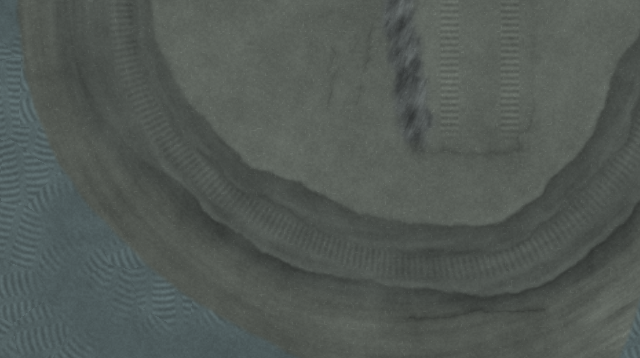
Reproduce this texture procedurally as a Shadertoy shader.

```glsl
const float PI = 3.14159265;

float hash(vec2 p) {
    vec3 h = fract(vec3(p.xyx) * 0.1031);
    h += dot(h, h.yzx + 33.33);
    return fract((h.x + h.y) * h.z);
}

float noise(vec2 p) {
    vec2 i = floor(p), f = fract(p);
    f = f * f * (3.0 - 2.0 * f);
    return mix(mix(hash(i), hash(i + vec2(1, 0)), f.x),
               mix(hash(i + vec2(0, 1)), hash(i + vec2(1, 1)), f.x), f.y);
}

float fbm(vec2 p) {
    float sum = 0.0, amp = 0.5;
    for (int i = 0; i < 4; i++) {
        sum += amp * noise(p);
        p = mat2(1.6, 1.2, -1.2, 1.6) * p + 7.3;
        amp *= 0.5;
    }
    return sum;
}

// Smooth radius of a curved terrace, from nine equally spaced bearings
float terrace(float bearing, float r[9]) {
    float u = clamp(bearing / PI, 0.0, 0.999) * 8.0, t = fract(u);
    int i = int(u);
    float a = r[max(i - 1, 0)], b = r[i], c = r[i + 1], d = r[min(i + 2, 8)];
    return b + 0.5 * t * (c - a + t * (2.0 * a - 5.0 * b + 4.0 * c - d
             + t * (3.0 * (b - c) + d - a)));
}

float capsule(vec2 p, vec2 a, vec2 b) {
    vec2 ab = b - a;
    return length(p - a - ab * clamp(dot(p - a, ab) / dot(ab, ab), 0.0, 1.0));
}

// Shadow that starts crisply at d = 0 and fades outward, below a lit lip
float scarp(float d, float width) {
    float shadow = smoothstep(-0.006, 0.006, d) * exp(-max(d, 0.0) / width);
    return 0.25 * exp(-pow((d + 0.012) / 0.01, 2.0)) - shadow;
}

float tread(float along, float across, float halfWidth, float period) {
    float band = 1.0 - smoothstep(halfWidth * 0.8, halfWidth, abs(across));
    return band * sin(2.0 * PI * along / period);
}

// Overlapping tyre prints: the nearest scattered patch sets the direction
float tyrePrints(vec2 p) {
    vec2 g = p * 6.5, cell = floor(g);
    float best = 9.0, angle = 0.0;
    vec2 local = vec2(0);
    for (int k = 0; k < 9; k++) {
        vec2 id = cell + vec2(k % 3 - 1, k / 3 - 1);
        vec2 d = g - id - vec2(hash(id), hash(id + 41.0));
        float dist = dot(d, d);
        if (dist < best) {
            best = dist;
            local = d;
            angle = 0.7 + 1.8 * (hash(id + 9.0) - 0.5);
        }
    }
    vec2 q = mat2(cos(angle), -sin(angle), sin(angle), cos(angle)) * local / 6.5;
    float lanes = abs(fract(q.x / 0.085 + 0.5) - 0.5) * 0.085;
    return tread(q.y + 4.0 * lanes * lanes, lanes, 0.036, 0.02);
}

void mainImage(out vec4 fragColor, in vec2 fragCoord) {
    // Height units, measured downward from the top edge
    vec2 p = vec2(fragCoord.x, iResolution.y - fragCoord.y) / iResolution.y;
    float broad = fbm(p * 5.0), rough = fbm(p * 24.0);
    vec2 fromCentre = p - vec2(1.116, 0.0);
    float radius = length(fromCentre);
    float bearing = atan(max(fromCentre.y, 0.0), -fromCentre.x);
    float wobble = 0.05 * (fbm(vec2(bearing * 7.0, radius * 5.0)) - 0.47)
                 + 0.014 * (rough - 0.47);

    float inner = radius + wobble - terrace(bearing,
        float[9](0.70, 0.658, 0.628, 0.581, 0.619, 0.679, 0.663, 0.635, 0.675));
    float track = radius + 0.2 * wobble - terrace(bearing,
        float[9](0.779, 0.772, 0.733, 0.714, 0.74, 0.788, 0.784, 0.767, 0.767));
    float lower = radius + wobble - terrace(bearing,
        float[9](0.93, 0.88, 0.798, 0.802, 0.802, 0.877, 0.888, 0.837, 0.837));
    float border = radius + 0.4 * wobble - terrace(bearing,
        float[9](1.065, 1.053, 1.019, 1.023, 1.1, 1.256, 1.02, 1.1, 1.2));

    // Ground colours: plateau, shaded bank, outer slope, blue floor
    vec3 col = mix(vec3(0.353, 0.376, 0.352), vec3(0.295, 0.316, 0.3),
                   smoothstep(-0.03, 0.03, inner));
    col = mix(col, vec3(0.322, 0.342, 0.32), smoothstep(0.02, 0.08, lower));
    float blue = smoothstep(-0.008, 0.012, border);
    col = mix(col, vec3(0.315, 0.368, 0.373), blue);
    float shade = 0.22 * (broad - 0.47) + 0.12 * (rough - 0.47);

    // Terrace edges and compacted track
    float south = smoothstep(0.45, 0.95, bearing);
    float uneven = 0.55 + 0.9 * noise(vec2(bearing * 6.0, 3.0));
    shade += scarp(inner, 0.028) * 0.2 * uneven * mix(0.6, 1.0, south);
    shade += scarp(lower, 0.035) * 0.25 * uneven * mix(0.3, 1.0, south);
    shade += scarp(track + 0.045 + wobble, 0.02) * 0.09 * uneven;
    shade += 0.06 * exp(-pow(track / 0.035, 2.0));
    shade += 0.05 * tread(bearing * 0.76, track, 0.035, 0.0175) * (0.4 + broad);
    float grooves = fbm(vec2(bearing * 3.0, radius * 45.0)) - 0.47;
    shade += 0.24 * grooves * smoothstep(0.0, 0.05, inner) * (1.0 - blue);

    // Ramp with two tracks and a crumbling bank
    vec2 warped = p + 0.05 * (vec2(rough, fbm(p * 18.0 + 5.0)) - 0.47);
    float rampEnd = 1.0 - smoothstep(0.34, 0.42, p.y);
    float rampTracks = tread(p.y, p.x - 1.256, 0.028, 0.0186)
                     + tread(p.y, p.x - 1.424, 0.028, 0.0186);
    shade += 0.09 * rampTracks * rampEnd;
    float bank = 1.0 - smoothstep(0.025, 0.065,
        capsule(warped, vec2(1.105, -0.03), vec2(1.165, 0.37)));
    float gullies = fbm(vec2(p.x * 45.0 + p.y * 22.0, p.y * 13.0 - p.x * 8.0));
    shade += bank * (0.95 * (gullies - 0.47) - 0.12);
    col = mix(col, vec3(0.315, 0.335, 0.345), 0.6 * bank);
    float lip = min(capsule(warped, vec2(1.15, 0.42), vec2(1.43, 0.43)),
                    capsule(warped, vec2(1.43, 0.43), vec2(1.49, 0.33)));
    float rightEdge = capsule(warped, vec2(1.49, -0.02), vec2(1.49, 0.33));
    shade -= 0.13 * exp(-lip / 0.012) + 0.06 * exp(-rightEdge / 0.01);

    // Small gullies on the plateau and outer slope
    float scratch = min(capsule(warped, vec2(0.94, 0.12), vec2(0.905, 0.29)),
                        capsule(warped, vec2(1.05, 0.03), vec2(0.99, 0.28)));
    float crease = capsule(warped, vec2(1.14, 0.885), vec2(1.52, 0.87));
    shade -= 0.14 * exp(-scratch / 0.009) * smoothstep(0.35, 0.6, gullies);
    shade -= 0.18 * exp(-crease / 0.009);

    // Wind-blown streaks in the lower right
    float corner = smoothstep(1.5, 1.7, p.x) * smoothstep(0.68, 0.8, p.y) * (1.0 - blue);
    float streaks = fbm(vec2(p.x * 5.0 - p.y * 4.0, p.x * 19.0 + p.y * 30.0));
    shade += corner * (0.05 + 0.55 * (streaks - 0.47));

    // Blue floor prints, then pebbles and grain
    shade += blue * 0.11 * tyrePrints(p + 0.02 * broad) * smoothstep(0.25, 0.6, broad);
    float grain = noise(p * 260.0) + noise(p * 130.0) - 1.0;
    float pebble = smoothstep(0.86, 0.97, noise(p * 170.0 + 19.0));
    shade += 0.07 * grain + 0.1 * pebble * (1.0 - 0.6 * blue);
    fragColor = vec4(col * (1.0 + shade), 1.0);
}
```
